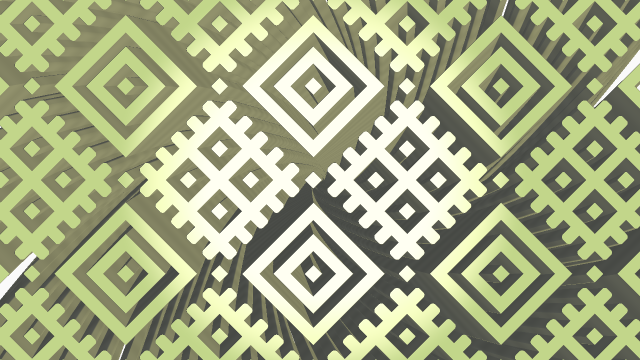
Write a Shadertoy shader that draws this pattern.

```glsl
// Twisting extrusion of nested diamonds and toothed lattices, seen from above.

const float PERIOD = 0.521;            // repeat size, in canvas heights
const vec2 ORIGIN = vec2(-0.0185, 0.2605);
const float HALF_BAR = 0.275;          // half width of a bar, in sixths of a cell
const float TWIST = 0.5;               // radians of turn per unit of depth
const vec2 EXTENT = vec2(1.0, 0.61);   // half size of the solid

mat2 rotation(float angle) {
    float c = cos(angle), s = sin(angle);
    return mat2(c, s, -s, c);
}

float roundedBox(vec2 p, vec2 halfSize, float radius) {
    vec2 e = abs(p) - halfSize + radius;
    return length(max(e, 0.0)) + min(max(e.x, e.y), 0.0) - radius;
}

float dotAt(vec2 p, vec2 centre) {
    return roundedBox(p - centre, vec2(HALF_BAR), 0.04);
}

// Solid centre and two rings
float nestedDiamonds(vec2 a) {
    float m = max(a.x, a.y);
    return abs(m - clamp(round(m), 0.0, 2.0)) - HALF_BAR;
}

// Long bars at 0 and 2, with a short tooth between them
float combBars(vec2 a) {
    float across = a.x - 2.0 * clamp(round(a.x * 0.5), 0.0, 1.0);
    float bar = roundedBox(vec2(across, a.y), vec2(HALF_BAR, 2.92), 0.16);
    float tooth = roundedBox(a - vec2(1.0, 2.42), vec2(HALF_BAR, 0.5), 0.16);
    return min(bar, tooth);
}

float toothedLattice(vec2 a) {
    return min(min(combBars(a), combBars(a.yx)), dotAt(a, vec2(1.0)));
}

// Signed distance to the flat ornament, in canvas heights
float ornament(vec2 p) {
    p -= ORIGIN;
    vec2 diagonal = vec2(p.x + p.y, p.x - p.y) / PERIOD;
    vec2 cell = round(diagonal);
    vec2 a = abs(diagonal - cell) * 6.0;
    bool isLattice = mod(cell.x + cell.y, 2.0) > 0.5;
    float d = isLattice ? toothedLattice(a) : nestedDiamonds(a);
    d = min(d, dotAt(a, vec2(3.0)));
    d = min(d, 3.1 - max(a.x, a.y));   // stop steps near the next cell
    return d * PERIOD / (6.0 * sqrt(2.0));
}

vec2 ornamentNormal(vec2 p) {
    vec2 e = vec2(0.001, 0.0);
    return normalize(vec2(ornament(p + e.xy) - ornament(p - e.xy),
                          ornament(p + e.yx) - ornament(p - e.yx)) + 1e-6);
}

// Position inside the solid of the view ray through p at a given depth
vec2 sectionPoint(vec2 p, float depth) {
    return rotation(TWIST * depth) * p * (1.0 + depth);
}

vec3 topColour(float radius) {
    vec3 white = vec3(1.0, 1.0, 0.95);
    vec3 cream = vec3(0.97, 1.0, 0.76);
    vec3 green = vec3(0.76, 0.84, 0.54);
    vec3 inner = mix(white, cream, smoothstep(0.30, 0.47, radius));
    return mix(inner, green, smoothstep(0.44, 0.58, radius));
}

vec3 wallColour(vec2 normal, float depth) {
    vec3 slate = vec3(0.31, 0.32, 0.30);
    vec3 olive = vec3(0.51, 0.51, 0.38);
    float facing = dot(normal, vec2(0.8, -0.6));
    float ridges = sin(depth * 90.0) + 0.5 * sin(depth * 37.0 + 1.0);
    float shade = 1.0 + 0.08 * facing + 0.025 * ridges;
    return mix(slate, olive, smoothstep(-0.3, 0.25, facing)) * shade;
}

// Walk down the ray until it meets a wall or leaves the solid
vec3 render(vec2 p) {
    float radius = length(p);
    if (ornament(p) < 0.0) return topColour(radius);
    float depth = 0.0;
    for (int i = 0; i < 80; i++) {
        vec2 q = sectionPoint(p, depth);
        if (any(greaterThan(abs(q), EXTENT))) return vec3(0.98);
        float d = ornament(q);
        if (d < 0.0007) break;
        float speed = radius * length(vec2(1.0, TWIST * (1.0 + depth)));
        depth += min(0.85 * d / max(speed, 0.001), 0.2);
    }
    vec2 normal = ornamentNormal(sectionPoint(p, depth));
    return wallColour(rotation(-TWIST * depth) * normal, depth);
}

void mainImage(out vec4 fragColor, in vec2 fragCoord) {
    vec3 colour = vec3(0.0);
    // Four samples smooth every edge
    for (int i = 0; i < 4; i++) {
        vec2 jitter = vec2(i % 2, i / 2) * 0.5 - 0.25;
        colour += render((fragCoord + jitter - 0.5 * iResolution.xy) / iResolution.y);
    }
    fragColor = vec4(colour * 0.25, 1.0);
}
```
